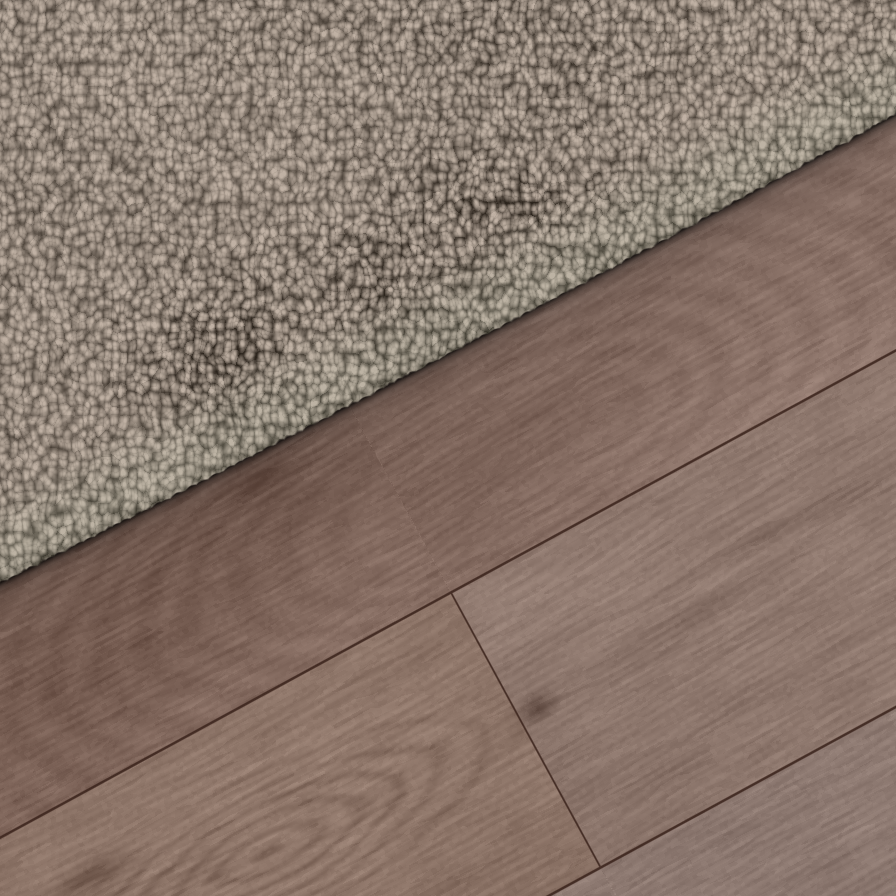
A Shadertoy shader for this texture:

```glsl
// A deep-pile rug lying diagonally across brown wooden floor planks.

vec2 hash2(vec2 c) {
    vec3 q = fract(c.xyx * vec3(0.1031, 0.1030, 0.0973));
    q += dot(q, q.yzx + 33.33);
    return fract((q.xx + q.yz) * q.zy);
}

// Cellular noise: x = distance to the nearest point, y = that cell's random value
vec2 cells(vec2 p) {
    vec2 base = floor(p), best = vec2(9.0, 0.0);
    for (int j = -1; j <= 1; j++)
    for (int i = -1; i <= 1; i++) {
        vec2 c = base + vec2(i, j), h = hash2(c);
        float d = length(c + 0.15 + 0.7 * h - p);
        if (d < best.x) best = vec2(d, fract(h.x * 7.0 + h.y * 13.0));
    }
    return best;
}

// Smooth layered sines, roughly -1 to 1
float waves(vec2 p) {
    float sum = 0.0, amp = 0.5;
    for (int i = 0; i < 4; i++) {
        sum += amp * sin(p.x + 1.7 * sin(p.y * 0.8)) * cos(p.y + 1.3 * sin(p.x * 0.7));
        p = mat2(1.3, 1.1, -1.1, 1.3) * p + 2.4;
        amp *= 0.6;
    }
    return sum;
}

float blob(vec2 p, vec2 center, vec2 size) {
    vec2 q = (p - center) / size;
    return exp(-dot(q, q));
}

float lineMask(float d, float halfWidth, float px) {
    return 1.0 - smoothstep(halfWidth - px, halfWidth + px, abs(d));
}

// g.x runs along the planks, g.y across them
vec3 woodFloor(vec2 g, float px) {
    float top = smoothstep(-px, px, g.y - 0.057);
    float bottom = 1.0 - smoothstep(-px, px, g.y + 0.2925);
    float right = smoothstep(-px, px, g.x - 0.604);

    // Base tone of each plank
    vec3 color = mix(vec3(0.545, 0.450, 0.400), vec3(0.555, 0.468, 0.428), right);
    color = mix(color, vec3(0.550, 0.472, 0.440), bottom);
    vec3 topTone = mix(vec3(0.455, 0.355, 0.312), vec3(0.525, 0.430, 0.390), smoothstep(0.1, 1.2, g.x));
    topTone += 0.035 * (1.0 - smoothstep(0.06, 0.2, g.y));
    color = mix(color, topTone, top);

    // Broad stains and fine stretched fibres
    vec2 offset = vec2(3.7 * top + 5.1 * right, 0.0);
    float warp = waves(g * vec2(5.0, 14.0) + offset);
    vec2 bent = g + vec2(0.0, 0.006 * warp);
    float fine = cells(bent * vec2(26.0, 270.0) + offset * 9.0).y - 0.5;
    float coarse = cells(bent * vec2(9.0, 95.0) + offset * 5.0).x - 0.45;
    float shade = 0.028 * warp + 0.040 * fine - 0.045 * coarse;
    shade += 0.02 * waves(vec2(g.x * 7.0, g.y * 60.0) + offset);
    shade += 0.012 * sin(g.y * 620.0 + 5.0 * warp + 12.0 * sin(g.x * 4.0));
    shade += 0.03 * (cells(g * vec2(190.0, 240.0)).y - 0.5);

    // Nested arched rings on the left plank
    vec2 q = (g - vec2(0.287, -0.10)) * vec2(1.0, 3.2);
    float radius = length(q) + 0.018 * waves(g * vec2(16.0, 34.0));
    float rings = pow(0.5 + 0.5 * sin(radius * 125.0), 2.0);
    float ringMask = (1.0 - top) * (1.0 - right) * (1.0 - smoothstep(0.18, 0.36, radius));
    shade -= 0.085 * (rings - 0.35) * ringMask * (0.55 + 0.9 * abs(fine));

    // Faint open arches on the top plank
    float arch = length((g - vec2(0.72, 0.15)) * vec2(1.0, 2.6));
    shade += 0.015 * top * sin(arch * 110.0 + 3.0 * warp) * smoothstep(0.08, 0.25, arch);

    // Knots and smoky streaks
    float smoke = 0.18 * blob(g, vec2(0.627, -0.102), vec2(0.020, 0.013));
    smoke += 0.13 * blob(g, vec2(0.097, -0.030), vec2(0.045, 0.014));
    smoke += 0.10 * blob(g, vec2(0.478, 0.267), vec2(0.045, 0.018));
    smoke += 0.07 * blob(g, vec2(0.995, -0.055), vec2(0.160, 0.012));
    smoke += 0.06 * blob(g, vec2(0.800, -0.095), vec2(0.130, 0.016));
    shade -= smoke * (0.85 + 0.5 * warp);
    color += shade * vec3(1.0, 0.98, 0.95);

    // Seams between planks and the end joint
    float seam = max(lineMask(g.y - 0.057, 0.0014, px), lineMask(g.y + 0.2925, 0.0014, px));
    float joint = lineMask(g.x - 0.604, 0.001, px) * (1.0 - top) * (1.0 - bottom);
    color = mix(color, vec3(0.22, 0.13, 0.10), 0.85 * max(seam, joint));
    return color;
}

vec3 rugPile(vec2 p, float inside) {
    vec2 q = p + 0.004 * vec2(waves(p * 45.0), waves(p.yx * 45.0 + 4.0));
    vec2 tuft = cells(q * vec2(112.0, 84.0));
    vec2 strand = cells(q * vec2(190.0, 150.0) + 17.0);
    float pile = 0.55 * (1.0 - smoothstep(0.12, 0.80, tuft.x)) + 0.25 * tuft.y;
    pile += 0.20 * (1.0 - smoothstep(0.1, 0.8, strand.x)) + 0.12 * (strand.y - 0.5);

    // Pressed hollows where the gaps show darker
    float hollow = blob(p, vec2(0.24, 0.61), vec2(0.09, 0.07));
    hollow += 0.75 * blob(p, vec2(0.42, 0.68), vec2(0.09, 0.06));
    hollow += 0.95 * blob(p, vec2(0.56, 0.77), vec2(0.11, 0.055));
    hollow += 0.35 * blob(p, vec2(0.58, 0.95), vec2(0.20, 0.07));
    hollow = min(hollow, 1.0);
    float rim = 1.0 - smoothstep(0.02, 0.11, inside);
    float level = 0.71 - 0.20 * hollow + 0.05 * rim + 0.04 * waves(p * 11.0);
    level += (pile - 0.5) * (0.95 + 0.45 * hollow);
    level -= 0.22 * (1.0 - smoothstep(0.0, 0.016, inside));
    vec3 color = mix(vec3(0.17, 0.14, 0.11), vec3(0.69, 0.635, 0.585), clamp(level, 0.0, 1.12));
    return color + vec3(-0.012, 0.008, 0.0) * rim;
}

void mainImage(out vec4 fragColor, in vec2 fragCoord) {
    vec2 p = fragCoord / iResolution.xy;
    float px = 0.8 / iResolution.y;
    vec2 along = vec2(0.8784, 0.4779);
    vec2 g = vec2(dot(p, along), dot(p, vec2(-along.y, along.x)));

    // Signed distance into the rug, with a slightly sagging, tufted edge
    float edge = 0.349 + 0.523 * p.x - 0.024 * p.x * (1.0 - p.x);
    float straight = (p.y - edge) * 0.886;
    float inside = straight + 0.004 * (cells(p * 95.0).x - 0.45);

    // Contact shadow beneath the rug
    vec3 color = woodFloor(g, px);
    float gap = max(-straight, 0.0);
    color *= 1.0 - 0.62 * exp(-gap / 0.005) - 0.13 * exp(-gap / 0.04);

    color = mix(color, rugPile(p, inside), smoothstep(-px, px * 2.0, inside));
    fragColor = vec4(clamp(color, 0.0, 1.0), 1.0);
}
```
